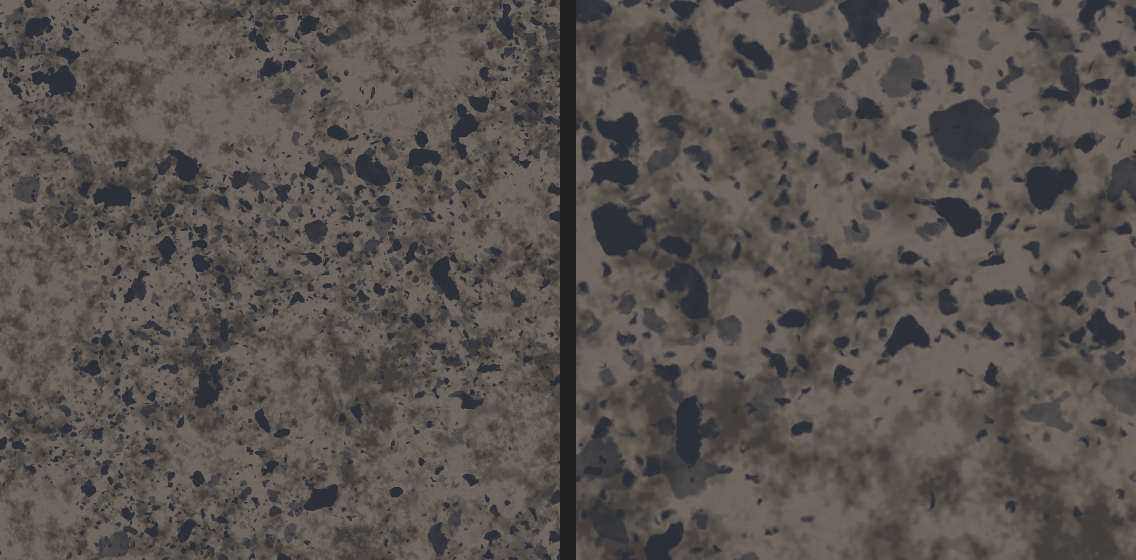
Left, the full canvas; right, a detail of the centre.
Reproduce this texture procedurally as a Shadertoy shader.

```glsl
float hash(vec2 p) {
    return fract(sin(dot(p, vec2(127.1, 311.7))) * 43758.5453);
}

float noise(vec2 p) {
    vec2 cell = floor(p), f = fract(p);
    f = f * f * (3.0 - 2.0 * f);
    return mix(mix(hash(cell), hash(cell + vec2(1, 0)), f.x),
               mix(hash(cell + vec2(0, 1)), hash(cell + vec2(1, 1)), f.x), f.y);
}

float fbm(vec2 p, float gain) {
    float sum = 0.0, total = 0.0, weight = 1.0;
    for (int i = 0; i < 4; i++) {
        sum += weight * noise(p);
        total += weight;
        weight *= gain;
        p = mat2(1.6, 1.2, -1.2, 1.6) * p + 17.3;
    }
    return sum / total;
}

// Ragged flakes on a jittered grid; returns their opacity
float flakes(vec2 uv, float scale, float chance, float minRadius, float maxRadius) {
    vec2 p = uv * scale + scale * 1.37;
    float ragged = fbm(p * 3.2, 0.65);
    p += 0.4 * (vec2(noise(p * 2.7 + 31.0), noise(p * 2.7 + 73.0)) - 0.5);
    float edge = 0.0016 * scale;
    float cover = 0.0;
    for (int y = -1; y <= 1; y++)
    for (int x = -1; x <= 1; x++) {
        vec2 cell = floor(p) + vec2(x, y);
        float cluster = 2.0 * smoothstep(0.2, 0.8, noise(cell / scale * 7.0 + 4.0));
        if (hash(cell + 5.1) > chance * cluster) continue;

        vec2 jitter = vec2(hash(cell + 11.3), hash(cell + 23.7)) - 0.5;
        vec2 q = p - cell - 0.5 - 0.8 * jitter;
        float angle = 6.2832 * hash(cell + 37.9);
        q = mat2(cos(angle), -sin(angle), sin(angle), cos(angle)) * q;
        float stretch = mix(1.0, 1.4, hash(cell + 41.2));
        q *= vec2(stretch, 1.0 / stretch);

        float radius = mix(minRadius, maxRadius, hash(cell + 53.6));
        float d = length(q) - radius * (0.3 + 1.4 * ragged);
        float opacity = mix(0.35, 1.5, hash(cell + 61.8)) + 0.5 * (ragged - 0.5);
        cover = max(cover, min(opacity, 1.0) * smoothstep(edge, -edge, d));
    }
    return cover;
}

void mainImage(out vec4 fragColor, in vec2 fragCoord) {
    vec2 uv = fragCoord / iResolution.y;

    // Mottled stone: fine grain over broad stains
    float grain = fbm(uv * 42.0, 0.78);
    float stain = fbm(uv * 6.0 + 9.0, 0.6);
    float tone = grain + 0.4 * (stain - 0.5);
    vec3 color = mix(vec3(0.432, 0.402, 0.382), vec3(0.36, 0.337, 0.317),
                     smoothstep(0.39, 0.58, tone));
    color = mix(color, vec3(0.265, 0.248, 0.238), smoothstep(0.55, 0.76, tone));
    color *= 1.0 + 0.06 * (noise(uv * 260.0) - 0.5);

    // Faint brown smudges
    float smudge = smoothstep(0.6, 0.78, fbm(uv * 19.0 + 50.0, 0.6));
    color = mix(color, vec3(0.27, 0.255, 0.245), 0.55 * smudge);

    // Dark flakes from large to tiny
    float dark = flakes(uv, 11.0, 0.14, 0.18, 0.28);
    dark = max(dark, flakes(uv, 23.0, 0.36, 0.14, 0.31));
    dark = max(dark, flakes(uv, 47.0, 0.32, 0.12, 0.3));
    dark = max(dark, flakes(uv, 90.0, 0.2, 0.12, 0.28));
    color = mix(color, vec3(0.168, 0.182, 0.212), 0.97 * dark);

    fragColor = vec4(color, 1.0);
}
```
